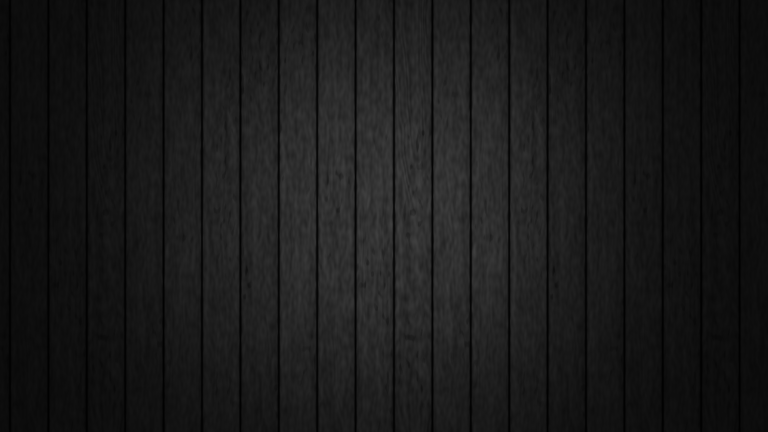
Write a Shadertoy shader that draws this texture.

```glsl
const float PLANKS = 20.0;
const float FIRST_SEAM = 0.26;
const float PLANK_CYCLE = 8.0;

float hash(vec2 p) {
    p = fract(p * vec2(0.1031, 0.1137));
    p += dot(p, p.yx + 33.33);
    return fract((p.x + p.y) * p.x * 17.0);
}

vec2 gradient(vec2 cell) {
    float angle = 6.2832 * hash(cell);
    return vec2(cos(angle), sin(angle));
}

float gradientNoise(vec2 p) {
    vec2 i = floor(p), f = fract(p);
    vec2 w = f * f * f * (f * (f * 6.0 - 15.0) + 10.0);
    vec2 e = vec2(0.0, 1.0);
    float low = mix(dot(gradient(i), f),
                    dot(gradient(i + e.yx), f - e.yx), w.x);
    float high = mix(dot(gradient(i + e.xy), f - e.xy),
                     dot(gradient(i + e.yy), f - e.yy), w.x);
    return mix(low, high, w.y);
}

// Fine fibres layered from long streaks to short scratches
float fibres(vec2 p) {
    float sum = 0.0, weight = 0.3;
    vec2 frequency = vec2(4.0, 3.0);
    for (int i = 0; i < 4; i++) {
        sum += weight * gradientNoise(p * frequency + float(i) * 19.7);
        frequency *= vec2(1.45, 2.6);
        weight *= 1.25;
    }
    return sum;
}

// Growth rings stretched into long arches
float rings(vec2 p) {
    float field = gradientNoise(p * vec2(1.3, 2.2));
    field += 0.12 * gradientNoise(p * vec2(4.0, 14.0));
    return sin(52.0 * field);
}

// Small dark nicks gathered in patches
float flecks(vec2 p) {
    float n = gradientNoise(p * vec2(9.0, 38.0));
    float patchy = gradientNoise(p * vec2(1.1, 4.0) + 8.3);
    return smoothstep(0.18, 0.45, n) * smoothstep(0.0, 0.35, patchy);
}

// Thin uneven groove between boards, in a soft shadow
float seamShade(float across, float wear, float pixel) {
    float d = min(across, 1.0 - across);
    float groove = smoothstep(0.0, max(0.055, pixel) + 0.025 * wear, d);
    float shadow = 0.16 * exp(-d / 0.07);
    float bevel = 0.08 * exp(-pow((across - 0.1) / 0.05, 2.0));
    return mix(0.25, 1.0, groove) - shadow + bevel;
}

float spotlight(vec2 p, vec2 centre) {
    vec2 d = p - centre;
    return 0.041 + 0.162 * exp(-3.7 * dot(d, d));
}

void mainImage(out vec4 fragColor, in vec2 fragCoord) {
    vec2 uv = fragCoord / iResolution.xy;
    float aspect = iResolution.x / iResolution.y;

    // Board layout
    float board = uv.x * PLANKS - FIRST_SEAM;
    float kind = mod(floor(board), PLANK_CYCLE);
    float across = fract(board);
    vec2 wood = vec2(across + kind * 13.0, uv.y + kind * 3.7);

    // Wood surface
    float ringAmount = kind == 2.0 ? 0.07 : 0.03;
    float wear = gradientNoise(vec2(floor(board + 0.5) * 5.3, uv.y * 45.0));
    float tone = 0.96 + 0.1 * hash(vec2(kind + 4.0, 7.0));
    tone += 0.42 * fibres(wood);
    tone += ringAmount * rings(wood);
    tone -= 0.22 * flecks(wood);
    tone *= seamShade(across, wear, PLANKS / iResolution.x);

    // Soft central light
    vec2 p = vec2(uv.x * aspect, uv.y);
    float light = spotlight(p, vec2(0.5 * aspect, 0.53));
    fragColor = vec4(vec3(max(tone, 0.0) * light), 1.0);
}
```
